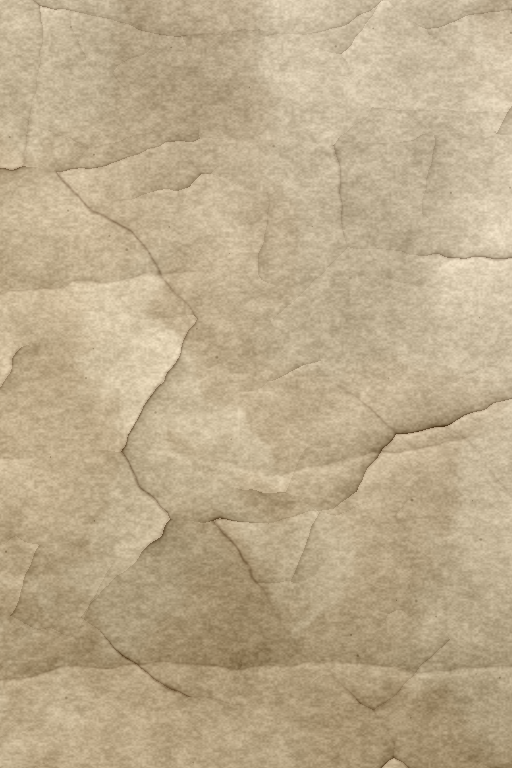
Write a WebGL 1 fragment shader that draws this texture.

```glsl
precision highp float;
uniform vec2 u_resolution;

#define PAPER vec3(0.742, 0.676, 0.553)
#define STAIN_TINT vec3(0.060, 0.072, 0.078)
#define CREASE_TINT vec3(0.19, 0.20, 0.19)
#define LIGHT_DIR vec2(-0.5, 0.866)
#define RELIEF 0.62
#define FOLD_SHADE 0.10
#define GRAIN 0.17
#define LINE_WIDTH 0.0019

float hash(vec2 p) {
  vec3 q = fract(vec3(p.xyx) * 0.1031);
  q += dot(q, q.yzx + 33.33);
  return fract((q.x + q.y) * q.z);
}

vec2 hash2(vec2 p) {
  return vec2(hash(p + 17.3), hash(p + 91.7));
}

float noise(vec2 p) {
  vec2 i = floor(p), f = fract(p);
  f = f * f * (3.0 - 2.0 * f);
  return mix(mix(hash(i), hash(i + vec2(1.0, 0.0)), f.x),
             mix(hash(i + vec2(0.0, 1.0)), hash(i + 1.0), f.x), f.y);
}

float fbm(vec2 p) {
  float sum = 0.0, amp = 0.5;
  for (int i = 0; i < 5; i++) {
    sum += amp * noise(p);
    p = mat2(1.6, 1.2, -1.2, 1.6) * p + 7.1;
    amp *= 0.5;
  }
  return sum / 0.97;
}

// Crumpled height: sharp ridges from folded noise
float crumple(vec2 p) {
  float sum = 0.0, amp = 0.5;
  for (int i = 0; i < 4; i++) {
    sum += amp * abs(2.0 * noise(p) - 1.0);
    p = mat2(1.5, 1.1, -1.1, 1.5) * p + 3.7;
    amp *= 0.5;
  }
  return sum;
}

// Creases on cell borders: x = lit and shaded flanks, y = dark line
vec2 creases(vec2 p, float scale, float seed) {
  vec2 q = p * scale + seed, cell = floor(q), f = fract(q);
  vec2 nearCell = vec2(0.0), nearPos = vec2(0.0);
  float best = 9.0;
  for (int j = -1; j <= 1; j++)
    for (int i = -1; i <= 1; i++) {
      vec2 g = vec2(float(i), float(j));
      vec2 r = g + hash2(cell + g) - f;
      if (dot(r, r) < best) { best = dot(r, r); nearPos = r; nearCell = g; }
    }
  vec2 result = vec2(0.0);
  for (int j = -2; j <= 2; j++)
    for (int i = -2; i <= 2; i++) {
      vec2 g = nearCell + vec2(float(i), float(j));
      vec2 r = g + hash2(cell + g) - f;
      vec2 across = r - nearPos;
      if (dot(across, across) > 0.0001) {
        vec2 n = normalize(across);
        float d = dot(0.5 * (r + nearPos), n) / scale;
        float k = hash(2.0 * cell + nearCell + g + seed);
        float strength = smoothstep(0.3, 0.95, k);
        float side = fract(k * 37.0) < 0.35 ? -1.0 : 1.0;
        float flank = 0.8 * exp(-d * scale * 9.0) + 0.7 * exp(-d * 160.0);
        result.x += side * strength * dot(n, LIGHT_DIR) * flank;
        result.y += strength * (0.8 * exp(-d * d / (LINE_WIDTH * LINE_WIDTH)) + 0.22 * exp(-d * 110.0));
      }
    }
  return result;
}

// Long, nearly level folds running across the sheet
vec2 longFolds(vec2 p) {
  vec2 result = vec2(0.0);
  for (int i = 0; i < 3; i++) {
    float k = float(i);
    float level = 0.13 + 0.31 * k - 0.03 * k * k + 0.015 * sin(p.x * 7.0 + k * 2.4);
    float d = p.y - level + 0.05 * (k - 1.2) * (p.x - 0.3);
    float fade = smoothstep(0.3, 0.65, noise(vec2(p.x * 6.0, k * 9.0 + 2.0)));
    result.x -= fade * d / (abs(d) + 0.002) * exp(-abs(d) * 60.0);
    result.y += 0.3 * fade * exp(-d * d / (LINE_WIDTH * LINE_WIDTH));
  }
  return result;
}

void main() {
  vec2 p = gl_FragCoord.xy / u_resolution.y;
  vec2 wander = vec2(fbm(p * 5.0 + 4.0), fbm(p * 5.0 + 31.0)) - 0.5;
  vec2 jitter = vec2(noise(p * 60.0), noise(p * 60.0 + 50.0)) - 0.5;
  vec2 w = p + 0.07 * wander + 0.005 * jitter;

  // Crumpled relief, lit from the upper left
  vec2 stepToLight = 0.007 * LIGHT_DIR;
  float relief = crumple(w * 4.5 + 8.0) - crumple((w + stepToLight) * 4.5 + 8.0);
  float tone = RELIEF * relief * (0.35 + 1.1 * noise(p * 5.0 + 12.0));
  tone += 0.30 * (fbm(p * 4.5 + 40.0) - 0.5) + 0.05 * (p.y - 0.5);

  // Fold network at two sizes, fading in and out
  vec2 large = creases(w * vec2(0.85, 1.15), 4.6, 13.0);
  vec2 small = creases(w * vec2(0.85, 1.15), 9.5, 57.0);
  float fade = smoothstep(0.25, 0.65, noise(p * 8.0 + 3.0));
  vec2 folds = large * (0.25 + 0.75 * fade) + small * 0.65 * (1.0 - fade) + longFolds(w);
  tone += FOLD_SHADE * folds.x;

  // Mottled water stains with a soft tide edge
  float damp = fbm(p * 4.3 + 1.2 * wander + 22.0);
  float stain = smoothstep(0.43, 0.60, damp) * (0.25 + 1.3 * fbm(p * 14.0));
  stain += 0.2 * exp(-pow((damp - 0.53) * 45.0, 2.0));

  // Paper fibre, fine pits and sparse specks
  float grain = 0.5 * noise(p * vec2(150.0, 260.0)) + 0.5 * noise(p * vec2(370.0, 470.0)) - 0.5;
  grain += 0.3 * (noise(p * vec2(55.0, 90.0) + 9.0) - 0.5);
  vec2 speckCell = floor(p * 38.0);
  float speckDist = length(fract(p * 38.0) - 0.2 - 0.6 * hash2(speckCell));
  float speckSize = 0.04 + 0.08 * hash(speckCell + 2.0);
  float speck = step(0.95, hash(speckCell + 5.0)) * (1.0 - smoothstep(0.02, speckSize, speckDist));

  float pale = smoothstep(0.5, 1.5, p.x + p.y);
  vec3 color = PAPER + 0.012 + tone + GRAIN * grain;
  color -= STAIN_TINT * stain * (1.0 - 0.4 * pale);
  color += pale * vec3(0.010, 0.016, 0.035);
  color -= CREASE_TINT * min(folds.y, 1.0) * (0.4 + 0.6 * fade);
  color -= 0.14 * speck;
  gl_FragColor = vec4(clamp(color, 0.0, 1.0), 1.0);
}
```
